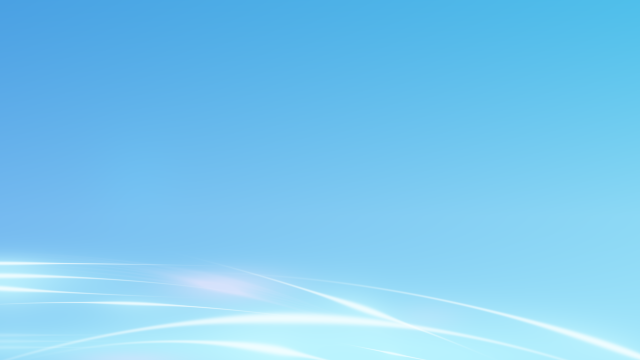
This background is drawn by a WebGL 1 fragment shader. Its source:

```glsl
precision highp float;
// Soft blue sky gradient with bright, curved ribbons of light along the bottom.
// Each ribbon is a parabola with a swelling core and a halo that spills below it;
// a fan of sine-offset strands and elliptical glows add a pale pink veil.

uniform vec2 u_resolution;

float glow(vec2 p, vec2 center, vec2 radius) {
  vec2 q = (p - center) / radius;
  return exp(-dot(q, q));
}

// bend = (slope, curvature) at the peak; reach = fade length to the left and right.
// Returns (core, halo).
vec2 ribbon(vec2 p, vec2 peak, vec2 bend, vec2 reach, float width) {
  float dx = p.x - peak.x;
  float tilt = bend.x + 2.0 * bend.y * dx;
  float d = p.y - peak.y - dx * (bend.x + bend.y * dx);
  d /= sqrt(1.0 + tilt * tilt);
  float s = dx / (dx < 0.0 ? reach.x : reach.y);
  float along = exp(-s * s);
  float swell = exp(-5.0 * s * s);
  float w = max(width * (0.3 + 0.7 * swell), 0.6 / u_resolution.y);
  float spread = width * (d < 0.0 ? 7.0 : 3.5);
  return vec2(exp(-d * d / (w * w)) * along,
              exp(-abs(d) / spread) * along * (0.25 + 0.75 * swell));
}

vec3 sky(vec2 uv) {
  vec3 top = mix(vec3(0.29, 0.63, 0.89), vec3(0.31, 0.75, 0.92), uv.x);
  vec3 middle = mix(vec3(0.46, 0.73, 0.94), vec3(0.55, 0.85, 0.96), uv.x);
  vec3 bottom = mix(vec3(0.54, 0.82, 0.96), vec3(0.62, 0.89, 0.98), uv.x);
  float upper = pow(clamp((1.0 - uv.y) / 0.6, 0.0, 1.0), 1.15);
  return mix(mix(top, middle, upper), bottom, smoothstep(0.42, 0.0, uv.y));
}

void main() {
  vec2 uv = gl_FragCoord.xy / u_resolution;
  vec2 p = uv * vec2(16.0 / 9.0, 1.0);
  vec3 color = sky(uv);

  // Broad cyan haze beneath the ribbons, and a faint wisp at the left
  vec3 cyanHaze = vec3(0.73, 0.96, 1.0);
  float haze = 0.75 * glow(p, vec2(0.80, 0.02), vec2(0.62, 0.12))
             + 0.50 * glow(p, vec2(0.0, 0.225), vec2(0.32, 0.06))
             + 0.45 * glow(p, vec2(1.35, 0.0), vec2(0.45, 0.09))
             + 0.30 * glow(p, vec2(0.10, 0.04), vec2(0.40, 0.035));
  color = mix(color, cyanHaze, min(haze, 0.85));
  color += vec3(0.0, 0.015, 0.01) * glow(p, vec2(0.38, 0.50), vec2(0.12, 0.14));

  // Pink silk: strands fan out along one falling curve
  float silk = 0.0;
  for (int i = 0; i < 7; i++) {
    float k = float(i) / 6.0 - 0.5;
    float fan = 0.045 * k * sin(2.4 * p.x + 0.6) + 0.004 * sin(7.0 * p.x + 5.0 * k);
    silk += ribbon(p - vec2(0.0, fan), vec2(0.60, 0.211), vec2(-0.22, -0.17),
                   vec2(0.36, 0.28), 0.007).x;
  }
  vec3 pink = vec3(0.89, 0.89, 0.99);
  float veil = 0.13 * silk + 0.65 * glow(p, vec2(0.63, 0.205), vec2(0.17, 0.048))
             + 0.50 * glow(p, vec2(0.36, 0.0), vec2(0.16, 0.025))
             + 0.22 * glow(p, vec2(1.19, 0.12), vec2(0.10, 0.04));
  color = mix(color, pink, min(veil, 0.85));

  // Ribbons entering from the left edge
  vec2 light = ribbon(p, vec2(0.0, 0.2685), vec2(0.0, -0.02), vec2(0.30), 0.004);
  light += ribbon(p, vec2(0.0, 0.234), vec2(0.0, -0.105), vec2(0.33), 0.006) * 0.9;
  light += ribbon(p, vec2(0.0, 0.199), vec2(-0.065, 0.03), vec2(0.25), 0.006);
  light += ribbon(p, vec2(0.37, 0.157), vec2(-0.035, -0.11), vec2(0.24, 0.26), 0.004) * 0.9;

  // Long central arc and the ribbon that falls across it
  light += ribbon(p, vec2(0.81, 0.116), vec2(-0.007, -0.194), vec2(0.55, 0.65), 0.013);
  light += ribbon(p, vec2(1.0185, 0.139), vec2(-0.35, -0.10), vec2(0.23, 0.18), 0.008);

  // Sweep to the right corner, and low arcs along the bottom
  light += ribbon(p, vec2(1.713, 0.032), vec2(-0.345, -0.14), vec2(0.55, 0.30), 0.009);
  light += ribbon(p, vec2(0.764, 0.028), vec2(-0.166, -0.294), vec2(0.34, 0.16), 0.011);
  light += ribbon(p, vec2(1.088, 0.0185), vec2(-0.20, 0.0), vec2(0.07, 0.10), 0.003) * 0.7;

  // Faint horizontal threads near the lower left
  for (int i = 0; i < 3; i++) {
    float y = 0.035 + 0.017 * float(i);
    light += ribbon(p, vec2(0.0, y), vec2(0.0, 0.01), vec2(0.25), 0.005) * 0.12;
  }

  color = mix(color, vec3(0.80, 0.98, 1.0), 1.0 - exp(-0.75 * light.y));
  color = mix(color, vec3(0.98, 1.0, 1.0), 1.0 - exp(-1.6 * light.x));
  gl_FragColor = vec4(color, 1.0);
}
```
